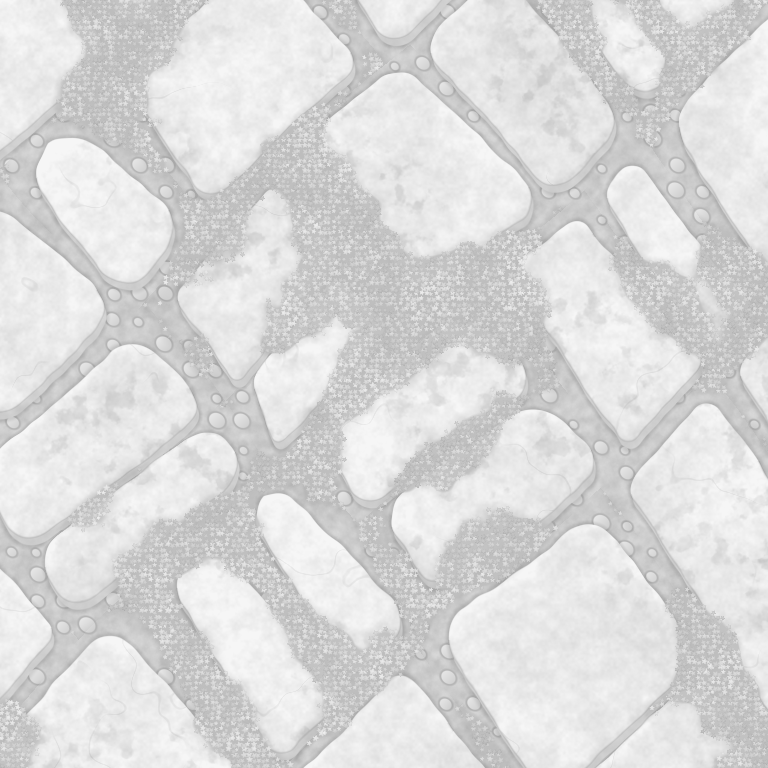
Reproduce this texture map procedurally as a Shadertoy shader.

```glsl
float hash(vec2 p) {
    vec3 q = fract(vec3(p.xyx) * 0.1031);
    q += dot(q, q.yzx + 33.33);
    return fract((q.x + q.y) * q.z);
}

vec2 hash2(vec2 p) { return vec2(hash(p), hash(p + 71.7)); }

float noise(vec2 p) {
    vec2 i = floor(p), f = fract(p);
    f = f * f * (3.0 - 2.0 * f);
    return mix(mix(hash(i), hash(i + vec2(1, 0)), f.x),
               mix(hash(i + vec2(0, 1)), hash(i + 1.0), f.x), f.y);
}

float fbm(vec2 p) {
    float sum = 0.0, amp = 0.53;
    for (int i = 0; i < 4; i++) {
        sum += amp * noise(p);
        p = mat2(1.6, 1.2, -1.2, 1.6) * p + 17.3;
        amp *= 0.5;
    }
    return sum;
}

// Jittered joint lines and the interval that holds x
float joint(float i, float seed) { return i + 0.4 * (hash(vec2(i + 40.0, seed)) - 0.5); }

vec2 span(float x, float seed) {
    float i = floor(x);
    i += x < joint(i, seed) ? -1.0 : x >= joint(i + 1.0, seed) ? 1.0 : 0.0;
    return vec2(joint(i, seed), joint(i + 1.0, seed));
}

// Signed distance to the nearest slab and its random id
vec2 slab(vec2 p) {
    const float size = 0.315;
    vec2 w = p + 0.04 * (vec2(noise(p * 4.0 + 3.0), noise(p * 4.0 + 29.0)) - 0.5);
    vec2 q = vec2(dot(w, vec2(0.79, 0.61)), dot(w, vec2(-0.68, 0.73))) / size + 5.0;
    vec2 rows = span(q.y, 3.0);
    float seed = floor(rows.x * 16.0) + 7.0;
    q.x += hash(vec2(seed, 5.0));
    vec2 cols = span(q.x, seed);
    vec2 lo = vec2(cols.x, rows.x), hi = vec2(cols.y, rows.y);
    vec2 key = floor(lo * 16.0);
    float id = hash(key);
    lo += 0.03 + 0.05 * hash2(key + 11.0);
    hi -= 0.03 + 0.05 * hash2(key + 23.0);

    // Some slabs are cut in two by a narrow joint
    if (id < 0.48) {
        vec2 cut = mix(lo, hi, 0.36 + 0.28 * hash(key + 37.0));
        bool alongX = id < 0.26;
        float side = alongX ? q.x - cut.x : q.y - cut.y;
        vec2 axis = alongX ? vec2(1, 0) : vec2(0, 1);
        if (side < 0.0) hi = mix(hi, cut - 0.018, axis);
        else lo = mix(lo, cut + 0.018, axis);
        id = hash(key + (side < 0.0 ? 43.0 : 59.0));
    }
    vec2 halfSize = 0.5 * (hi - lo), l = q - 0.5 * (lo + hi);
    halfSize.x -= 0.09 * id * clamp(0.5 + 0.5 * l.y / halfSize.y, 0.0, 1.0);
    float radius = mix(0.05, 0.15, hash(key + 67.0));
    vec2 b = abs(l) - halfSize + radius;
    float d = length(max(b, 0.0)) + min(max(b.x, b.y), 0.0) - radius;
    return vec2(d * size + 0.004 * (noise(p * 45.0) - 0.5), id);
}

// Positive where moss spreads over joints and slab rims
float mossField(vec2 p, float d) {
    return d + 0.115 * (noise(p * 6.5 + 8.0) - 0.57) + 0.022 * (noise(p * 38.0) - 0.5);
}

void mainImage(out vec4 fragColor, in vec2 fragCoord) {
    vec2 p = fragCoord / iResolution.y;
    float e = 0.8 / iResolution.y;
    vec2 top = slab(p);
    float under = slab(p + vec2(-0.003, 0.010)).x;
    float body = min(top.x, under);

    // Soil and pebbles
    float tone = 0.80 + 0.13 * (fbm(p * 95.0) - 0.5);
    vec2 cell = floor(p * 30.0);
    vec2 rnd = hash2(cell + 5.0);
    vec2 center = (cell + 0.4 + 0.2 * rnd) / 30.0;
    if (rnd.x < 0.6 && slab(center).x > 0.003) {
        vec2 r = p - center;
        float pebble = length(vec2(r.x + 0.4 * r.y, r.y - 0.2 * r.x)) - mix(0.006, 0.012, rnd.y);
        tone = mix(tone, 0.71, 1.0 - smoothstep(0.0, 0.003, pebble));
        tone = mix(tone, 0.86 + 3.0 * (r.y - r.x), 1.0 - smoothstep(-e, e, pebble + 0.001));
    }

    // Contact shadow and the visible side of each slab
    tone -= 0.09 * (1.0 - smoothstep(0.0, 0.007, body));
    float grain = fbm(p * 75.0);
    tone = mix(tone, 0.81 + 0.08 * (grain - 0.5), 1.0 - smoothstep(-e, e, body));

    // Weathered upper face
    float stain = fbm(p * 10.0 + top.y * 9.0);
    float face = 0.922 + 0.025 * (top.y - 0.5) + 0.10 * (stain - 0.5) + 0.09 * (grain - 0.5);
    face += 0.025 * (noise(p * 260.0) - 0.5);
    face -= 0.07 * smoothstep(0.54, 0.72, fbm(p * 48.0 + 30.0)) * smoothstep(0.42, 0.62, fbm(p * 7.0 + 12.0));
    float vein = abs(fbm(p * 6.0 + top.y * 31.0) - 0.5);
    face -= 0.045 * (1.0 - smoothstep(0.001, 0.006, vein)) * smoothstep(0.45, 0.65, noise(p * 11.0));
    float lit = clamp((under - top.x) / 0.010, -1.0, 1.0);
    face += 0.035 * lit * smoothstep(-0.012, -0.002, top.x);
    tone = mix(tone, min(face, 0.965), 1.0 - smoothstep(-e, e, top.x));
    tone -= 0.06 * (1.0 - smoothstep(0.0, 0.0022, abs(top.x))) * step(lit, 0.3);

    // Moss: soft shade below, then overlapping florets
    float moss = mossField(p, top.x);
    tone = mix(tone, tone - 0.05, smoothstep(-0.014, 0.002, moss));
    tone = mix(tone, 0.745, 0.85 * smoothstep(-0.001, 0.005, moss));
    vec2 g = p * 150.0, base = floor(g);
    for (int k = 0; k < 9; k++) {
        vec2 c = base + vec2(k % 3 - 1, k / 3 - 1);
        vec2 h = hash2(c + 19.0);
        vec2 pos = c + 0.15 + 0.7 * h;
        if (mossField(pos / 150.0, slab(pos / 150.0).x) < 0.008 * (h.x - 0.5)) continue;
        vec2 r = g - pos;
        float petals = 1.0 + 0.25 * cos(5.0 * atan(r.y, r.x + 1e-5) + 6.3 * h.y);
        float dist = length(r) / (petals * mix(0.38, 0.62, h.x));
        float shade = 0.80 + 0.12 * (h.y - 0.5) + 0.10 * (noise(pos * 0.16) - 0.5);
        shade += 0.05 - 0.09 * dist * dist + 0.05 * r.y;
        tone = mix(tone, shade, 0.9 * (1.0 - smoothstep(0.75, 1.1, dist)));
    }
    fragColor = vec4(vec3(clamp(tone, 0.66, 0.97)), 1.0);
}
```
